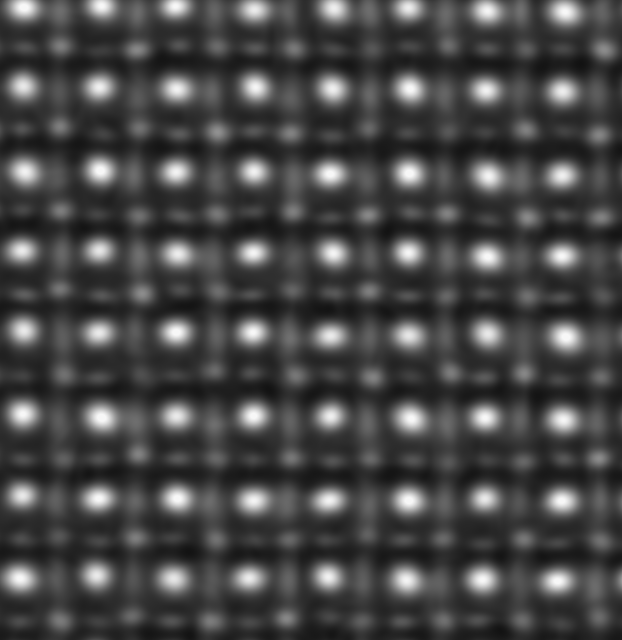
Write a Shadertoy shader that draws this pattern.

```glsl
// A soft grey lattice of glowing spots, about eight cells across and down.
// Each cell sums four blurred Gaussian spots: a bright one, a tall dim one, and
// two faint ones half a row below. Hashes vary them; layered sines add mottling.

vec3 hash3(vec2 cell, float seed) {
    vec3 q = fract(vec3(cell.xyx + seed * 7.31) * vec3(0.1031, 0.1030, 0.0973));
    q += dot(q, q.yxz + 33.33);
    return fract((q.xxy + q.yzz) * q.zyx);
}

// Gaussian spot with a hashed offset and strength
float spot(vec2 d, vec2 sigma, float jitter, float variation, vec3 h) {
    d -= (h.xy - 0.5) * jitter;
    d.y -= 0.12 * d.x * (h.x - 0.3);
    vec2 e = d / (sigma * (0.93 + 0.14 * h.yx));
    return exp(-0.5 * dot(e, e)) * (1.0 + variation * (h.z - 0.5));
}

// Layered sines, each octave turned and bent by the one before
float mottle(vec2 p) {
    float sum = 0.0, weight = 0.5;
    vec2 q = p * 6.0;
    for (int i = 0; i < 4; i++) {
        q = mat2(0.8, 0.6, -0.6, 0.8) * q * 1.27 + 1.7;
        q += 0.7 * sin(q.yx * 0.63 + float(i));
        sum += weight * sin(q.x) * sin(q.y);
        weight *= 0.8;
    }
    return sum;
}

float lattice(vec2 p) {
    vec2 home = floor(p);
    float light = 0.0;
    for (int j = -1; j <= 1; j++) {
        for (int i = -1; i <= 1; i++) {
            vec2 cell = home + vec2(i, j);
            vec2 d = p - cell;
            light += 0.84 * spot(d, vec2(0.150, 0.118), 0.05, 0.12, hash3(cell, 1.0));
            light += 0.25 * spot(d - vec2(0.47, 0.02), vec2(0.115, 0.19), 0.07, 0.35, hash3(cell, 2.0));
            light += 0.20 * spot(d - vec2(0.0, 0.52), vec2(0.135, 0.070), 0.08, 0.50, hash3(cell, 3.0));
            light += 0.32 * spot(d - vec2(0.50, 0.51), vec2(0.125, 0.092), 0.08, 0.75, hash3(cell, 4.0));
        }
    }
    return light;
}

void mainImage(out vec4 fragColor, in vec2 fragCoord) {
    vec2 uv = fragCoord / iResolution.xy;
    uv.y = 1.0 - uv.y;

    // Cell coordinates, with rows sinking to the right and columns drifting low down
    vec2 p = vec2(uv.x - 0.0375 + 0.008 * smoothstep(0.7, 0.95, uv.y),
                  uv.y - 0.0104 - 0.0067 * uv.x) / vec2(0.1241, 0.1274);
    p.y += 0.02 * sin(p.y * 1.9 + 0.5);

    // Haze under the bright rows, dark gaps above them
    float haze = 0.030 + 0.035 * cos(6.2832 * (p.y - 0.24));
    float grey = 0.085 + haze + lattice(p) + 0.028 * mottle(p);
    fragColor = vec4(vec3(clamp(grey, 0.03, 0.97)), 1.0);
}
```
